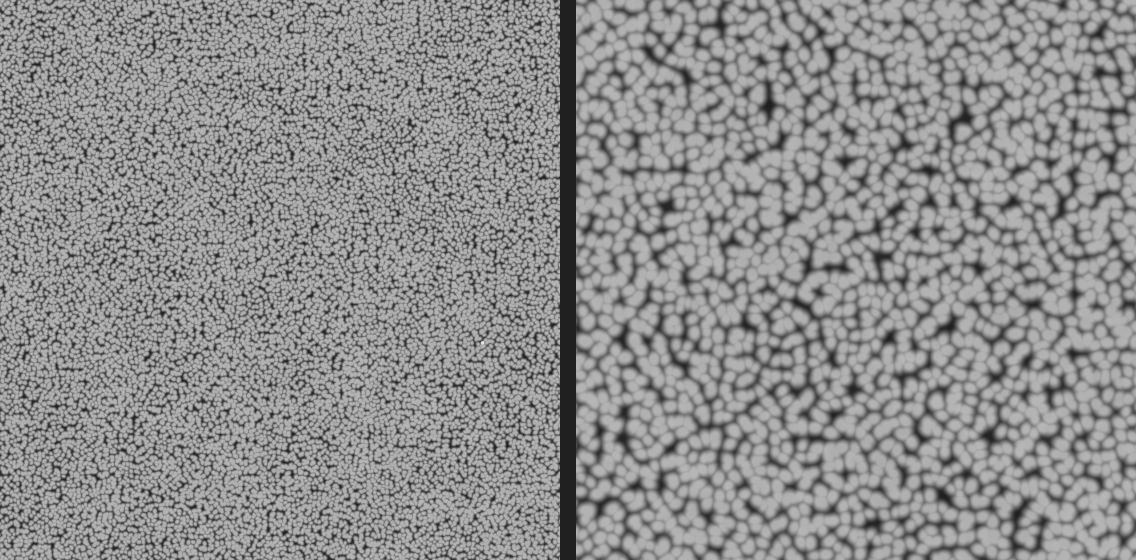
Left: the whole. Right: its middle third, enlarged.
Write a Shadertoy shader that draws this texture.

```glsl
vec3 hash3(vec2 p) {
    vec3 q = fract(vec3(p.xyx) * vec3(0.1031, 0.1030, 0.0973));
    q += dot(q, q.yxz + 33.33);
    return fract((q.xxy + q.yzz) * q.zyx);
}

float valueNoise(vec2 p) {
    vec2 cell = floor(p), f = fract(p);
    f = f * f * (3.0 - 2.0 * f);
    float low = mix(hash3(cell).x, hash3(cell + vec2(1, 0)).x, f.x);
    float high = mix(hash3(cell + vec2(0, 1)).x, hash3(cell + vec2(1, 1)).x, f.x);
    return mix(low, high, f.y);
}

// Soft distance to the nearest of many jittered, slightly oval grains
float grainDistance(vec2 p) {
    vec2 cell = floor(p);
    float sum = 0.0;
    for (int y = -1; y <= 1; y++) {
        for (int x = -1; x <= 1; x++) {
            vec2 id = cell + vec2(x, y);
            vec3 rnd = hash3(id + 17.0);
            vec2 offset = id + rnd.xy - p;
            float angle = 6.2832 * rnd.z;
            vec2 axis = vec2(cos(angle), sin(angle));
            vec2 oval = vec2(dot(offset, axis) * 0.88, dot(offset, vec2(-axis.y, axis.x)) * 1.13);
            float radiusShift = 0.14 * (hash3(id + 71.0).x - 0.5);
            sum += exp(-17.0 * (length(oval) - radiusShift));
        }
    }
    return -log(sum) / 17.0;
}

void mainImage(out vec4 fragColor, in vec2 fragCoord) {
    vec2 uv = fragCoord / iResolution.y;

    // Packed grains, loosened unevenly by broad and fine clumping
    float clumping = 0.06 * (valueNoise(uv * 11.0) - 0.5) + 0.10 * (valueNoise(uv * 45.0 + 9.0) - 0.5);
    float gap = smoothstep(0.20, 1.02, grainDistance(uv * 138.0) + clumping);
    float grey = mix(0.695, 0.14, gap);

    // Faint unevenness of the grain surface
    grey += 0.03 * (valueNoise(uv * 210.0) - 0.5) + 0.02 * (valueNoise(uv * 25.0 + 5.0) - 0.5);

    // One pale speck
    float speck = 1.0 - smoothstep(0.0015, 0.0045, length(uv - vec2(0.862, 0.388)));
    grey = mix(grey, 0.92, speck);

    fragColor = vec4(vec3(grey), 1.0);
}
```
